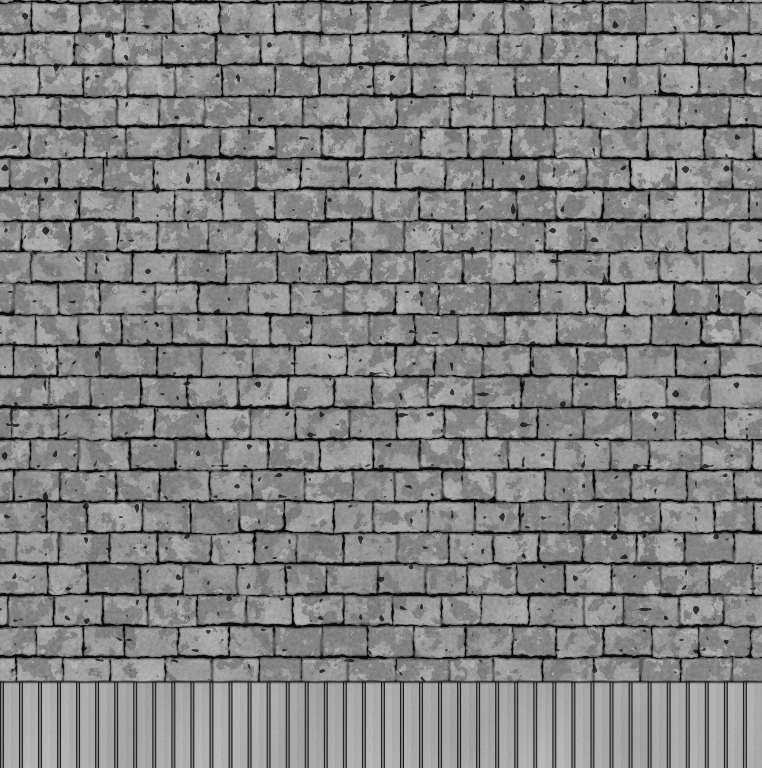
Give the GLSL for this texture, as a WebGL 2 fragment shader.

```glsl
#version 300 es
precision highp float;
// Weathered grey slate roof, 16 tiles across in about 22 staggered courses, above a
// strip of 40 grooved boards. Slates are jittered rounded boxes over a dark gap,
// stained with layered gradient noise; boards are repeated double grooves.
uniform vec2 u_resolution;
out vec4 fragColor;

float hash(vec2 p) {
  vec3 q = fract(p.xyx * vec3(0.1031, 0.1030, 0.0973));
  q += dot(q, q.yzx + 33.33);
  return fract((q.x + q.y) * q.z);
}

float cornerSlope(vec2 cell, vec2 offset) {
  float angle = 6.2832 * hash(cell + offset);
  return dot(vec2(cos(angle), sin(angle)), fract(cell) - offset);
}

// Gradient noise, about -0.7 to 0.7
float noise(vec2 p) {
  vec2 c = floor(p), f = p - c;
  vec4 g;
  for (int k = 0; k < 4; k++) {
    vec2 o = vec2(k & 1, k >> 1);
    float angle = 6.2832 * hash(c + o);
    g[k] = dot(vec2(cos(angle), sin(angle)), f - o);
  }
  vec2 w = f * f * f * (f * (f * 6.0 - 15.0) + 10.0);
  return mix(mix(g.x, g.y, w.x), mix(g.z, g.w, w.x), w.y);
}

float fbm(vec2 p) {
  float sum = 0.0, gain = 0.5;
  for (int k = 0; k < 5; k++) {
    sum += gain * noise(p);
    p = mat2(1.6, 1.2, -1.2, 1.6) * p + 7.3;
    gain *= 0.62;
  }
  return sum;
}

// Side joint of a slate, shifted a little from its regular place
float joint(float column, float row) {
  return column + 0.24 * (hash(vec2(column + 40.0, row + 9.0)) - 0.5);
}

float slates(vec2 p, float blur) {
  vec2 size = vec2(0.0625, 0.0406);
  float v = (0.996 - p.y) / size.y + 0.07 * noise(p * 13.0) + 0.05 * noise(p * 70.0);
  float row = floor(v), f = v - row;
  float u = p.x / size.x + 0.5 * mod(row, 2.0) + 0.35 * hash(vec2(row + 3.0, 17.0));
  u += 0.03 * noise(p * 60.0);
  float column = floor(u);
  column += step(joint(column + 1.0, row), u) - step(u, joint(column, row));
  float left = joint(column, row), right = joint(column + 1.0, row);
  vec2 id = vec2(column + 20.0, row + 5.0);
  float tone = hash(id), wear = hash(id + 61.0);

  // Slate outline, with rounded and sometimes broken lower corners
  float gap = 0.02 + 0.065 * hash(id + 133.0);
  vec2 halfSize = 0.5 * size * vec2(right - left, 1.0 - gap) - vec2(0.0009, 0.0);
  vec2 q = (vec2(u, f) - 0.5 * vec2(left + right, 1.0 - gap)) * size;
  float radius = q.y > 0.0 ? mix(0.002, 0.009, pow(wear, 5.0)) : 0.0005;
  vec2 e = abs(q) - halfSize + radius;
  float d = length(max(e, 0.0)) + min(max(e.x, e.y), 0.0) - radius;
  d += 0.0018 * noise(p * 170.0) + 0.0012 * noise(p * 55.0 + 8.0);

  // Dark stains and pale lichen, broken at the slate edges
  vec2 s = p + 0.37 * id;
  float region = noise(p * 4.0 + 2.0);
  float stain = fbm(s * 36.0) + 0.28 * (tone - 0.52) + 0.12 * region;
  stain -= 0.07 * smoothstep(-0.008, 0.0, d);
  float grain = fbm(p * 170.0);
  float shade = 0.615 + 0.06 * (wear - 0.5) + 0.1 * noise(s * 22.0 + 4.0);
  shade = mix(shade, 0.455 + 0.05 * tone, 0.9 * smoothstep(-0.04, 0.06, stain + 0.15 * grain));
  float lichen = fbm(s * 48.0 + 31.0) + 0.13 * smoothstep(0.5, 0.9, p.y) + 0.1 * region;
  shade = mix(shade, 0.71, 0.75 * smoothstep(0.24, 0.32, lichen));
  shade += 0.13 * grain;

  // Chipped lower lip, darkened rim and shadow from the course above
  float lip = smoothstep(-0.004, -0.002, d) * smoothstep(0.8, 0.92, f);
  shade += 0.12 * lip * noise(p * vec2(70.0, 140.0) + 5.0);
  shade *= 1.0 - 0.28 * smoothstep(-0.0028, 0.0, d);
  shade *= 1.0 - 0.3 * (1.0 - smoothstep(0.0, 0.09, f));
  shade *= 1.0 - 0.7 * smoothstep(0.42, 0.5, noise(p * 75.0 + 19.0));

  // Some side joints are clogged with grit
  float clog = smoothstep(-0.1, 0.3, noise(p * 28.0 + 11.0)) * smoothstep(0.95, 0.85, f);
  float gapShade = mix(0.04, 0.36, clog);
  return mix(shade, gapShade, smoothstep(-blur, blur, d));
}

float boards(vec2 p, float blur) {
  float x = (fract(p.x * 40.0 + 0.4) - 0.5) / 40.0;
  float shade = 0.665 + 0.07 * noise(vec2(p.x * 9.0, p.y * 5.0)) - 0.25 * (p.y - 0.056);
  shade += 0.02 * noise(p * 240.0) + 1.5 * x;
  // A narrow bead between two dark grooves
  shade = mix(shade, 0.52, 1.0 - smoothstep(0.0016, 0.0016 + blur, abs(x)));
  float groove = abs(abs(x) - 0.0019) - 0.0007;
  shade = mix(shade, 0.1, 1.0 - smoothstep(-blur, blur, groove));
  return shade * mix(0.45, 1.0, smoothstep(0.0, 0.003, 0.112 - p.y));
}

void main() {
  vec2 p = gl_FragCoord.xy / u_resolution;
  float blur = max(0.0007, 0.6 / u_resolution.y);
  float eaves = 0.112 + 0.0015 * noise(vec2(p.x * 40.0, 3.0));
  float roof = slates(p, blur) * mix(0.3, 1.0, smoothstep(0.0, 0.003, p.y - eaves));
  float shade = mix(boards(p, blur), roof, smoothstep(-blur, blur, p.y - eaves));
  fragColor = vec4(vec3(clamp(shade, 0.0, 1.0)), 1.0);
}
```
